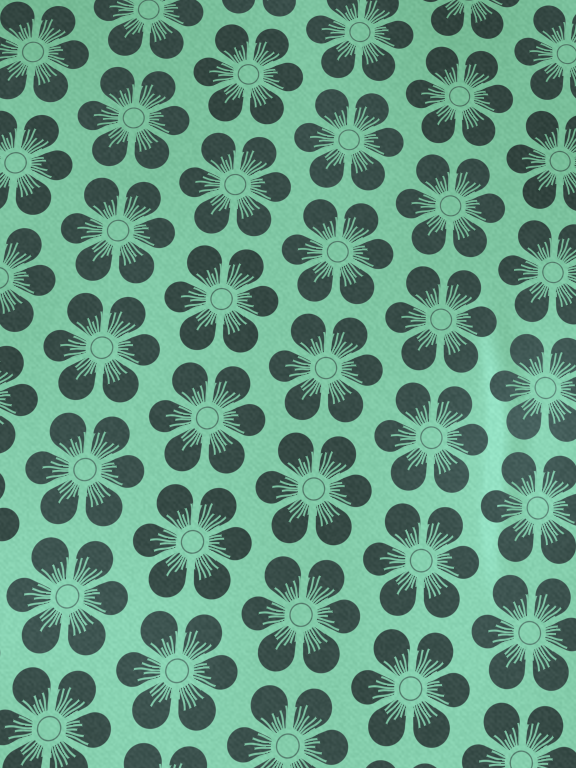
Write a Shadertoy shader that draws this pattern.

```glsl
// Printed cotton: dark six-petalled flowers with fine filaments on mint cloth, seen at a slant.

const float TAU = 6.2831853;

// Lattice, in canvas heights
const vec2 ANCHOR = vec2(0.4245, 0.5208);      // centre of flower (0, 0)
const vec2 STEP_ACROSS = vec2(0.1522, 0.0641);
const vec2 STEP_DOWN = vec2(-0.0156, -0.1544);
const vec2 PERSPECTIVE = vec2(0.015, -0.0196); // depth change per step
const float FLOWER_RADIUS = 0.0768;

// Flower, in flower radii
const float PETALS = 6.0;
const float PETAL_TILT = 0.07;
const float PETAL_SWING = 0.11;
const float PETAL_ROOT = 0.37;
const float PETAL_HEAD = 0.70;
const float ROOT_RADIUS = 0.14;
const float HEAD_RADIUS = 0.265;
const float HEAD_EXTRA = 0.042;                // upright petals are fuller
const float FILAMENTS = 44.0;
const float FILAMENT_WIDTH = 0.016;
const float DISC_RADIUS = 0.27;
const float RING_RADIUS = 0.18;
const float RING_WIDTH = 0.010;

// Colours
const vec3 CLOTH = vec3(0.45, 0.72, 0.57);
const vec3 CLOTH_LIT = vec3(0.57, 0.87, 0.75);
const vec3 INK = vec3(0.19, 0.26, 0.24);
const vec3 INK_WORN = vec3(0.30, 0.41, 0.40);

float hash(vec2 p) {
    vec3 q = fract(p.xyx * vec3(0.1031, 0.1030, 0.0973));
    q += dot(q, q.yzx + 33.33);
    return fract((q.x + q.y) * q.z);
}

float noise(vec2 p) {
    vec2 i = floor(p), f = fract(p);
    f = f * f * (3.0 - 2.0 * f);
    return mix(mix(hash(i), hash(i + vec2(1, 0)), f.x),
               mix(hash(i + vec2(0, 1)), hash(i + vec2(1, 1)), f.x), f.y);
}

float cover(float dist, float aa) { return 1.0 - smoothstep(-aa, aa, dist); }

// Distance to a capsule along x from the origin, with unequal end radii
float taperedCapsule(vec2 p, float len, float r1, float r2) {
    p.y = abs(p.y);
    float b = (r1 - r2) / len;
    float a = sqrt(1.0 - b * b);
    float k = dot(p, vec2(a, -b));
    if (k < 0.0) return length(p) - r1;
    if (dot(p, vec2(a, -b)) > a * len && dot(p - vec2(len, 0), vec2(a, -b)) > 0.0)
        return length(p - vec2(len, 0)) - r2;
    return dot(p, vec2(b, a)) - r1;
}

float petalDistance(float r, float angle) {
    float sector = TAU / PETALS;
    float k = round((angle + PETAL_TILT) / sector);
    float a = angle + PETAL_TILT - k * sector;
    a += (hash(vec2(mod(k, PETALS), 3.0)) - 0.5) * PETAL_SWING;
    float upright = sin(k * sector);
    float head = HEAD_RADIUS + HEAD_EXTRA * upright * upright;
    vec2 p = r * vec2(cos(a), sin(a)) - vec2(PETAL_ROOT, 0);
    return taperedCapsule(p, PETAL_HEAD - PETAL_ROOT, ROOT_RADIUS, head);
}

// Wavy spokes of uneven length
float filamentDistance(float r, float angle) {
    float s = angle / TAU * FILAMENTS;
    float id = mod(floor(s), FILAMENTS);
    float h = hash(vec2(id, 7.0));
    float bend = 0.22 * (h - 0.5) + 0.17 * sin(r * 13.0 + h * 40.0);
    float side = abs(fract(s) - 0.5 + bend) * TAU / FILAMENTS * r;
    float reach = mix(0.42, 0.70, hash(vec2(id, 19.0)));
    return max(side - FILAMENT_WIDTH, r - reach);
}

// Ink coverage of one flower
float flowerInk(vec2 p, float aa) {
    float r = length(p), angle = atan(p.y, p.x);
    float ink = cover(petalDistance(r, angle), aa);
    ink *= 1.0 - 0.92 * cover(filamentDistance(r, angle), aa);
    ink *= 1.0 - cover(r - DISC_RADIUS, aa);
    return max(ink, 0.65 * cover(abs(r - RING_RADIUS) - RING_WIDTH, aa));
}

void mainImage(out vec4 fragColor, in vec2 fragCoord) {
    vec2 p = fragCoord / iResolution.y;

    // Canvas to lattice, undoing the perspective
    mat2 lattice = mat2(STEP_ACROSS, STEP_DOWN);
    vec2 m = inverse(lattice) * (p - ANCHOR);
    float depth = 1.0 / (1.0 - dot(PERSPECTIVE, m));
    vec2 q = m * depth;

    // Nearest flower
    vec2 cell = round(q), local = vec2(9.0), id = cell;
    for (int i = 0; i < 9; i++) {
        vec2 c = cell + vec2(i % 3 - 1, i / 3 - 1);
        vec2 d = lattice * (q - c);
        if (dot(d, d) < dot(local, local)) { local = d; id = c; }
    }
    float aa = 0.75 * depth / (iResolution.y * FLOWER_RADIUS);
    float ink = flowerInk(local / FLOWER_RADIUS, aa);

    // Light, sheen and a soft fold on the right
    float cloud = noise(p * 5.0) - 0.5;
    vec2 s = (p - vec2(0.70, 0.43)) / vec2(0.11, 0.17);
    float sheen = exp(-dot(s, s));
    float fold = p.x - 0.635 - 0.05 * (0.5 - p.y) - 0.008 * sin(p.y * 17.0);
    float extent = smoothstep(0.18, 0.34, p.y) * smoothstep(0.66, 0.5, p.y);
    float crease = extent * (exp(-pow(fold / 0.012, 2.0)) - 0.7 * exp(-pow((fold - 0.03) / 0.016, 2.0)));
    float light = 0.72 - 0.55 * p.y + 0.4 * cloud + 0.35 * sheen + 0.5 * crease;
    float wear = 0.22 + 0.5 * sheen + 0.3 * cloud + 0.25 * (hash(id + 50.0) - 0.5) + 0.2 * (0.5 - p.y);

    // Cloth, ink and weave
    vec3 cloth = mix(CLOTH, CLOTH_LIT, clamp(light, 0.0, 1.1));
    vec3 color = mix(cloth, mix(INK, INK_WORN, clamp(wear, 0.0, 1.1)), ink);
    float weave = 0.008 * sin((p.x + p.y) * 700.0) + 0.04 * (noise(p * 330.0) - 0.5);
    fragColor = vec4(color + weave, 1.0);
}
```
